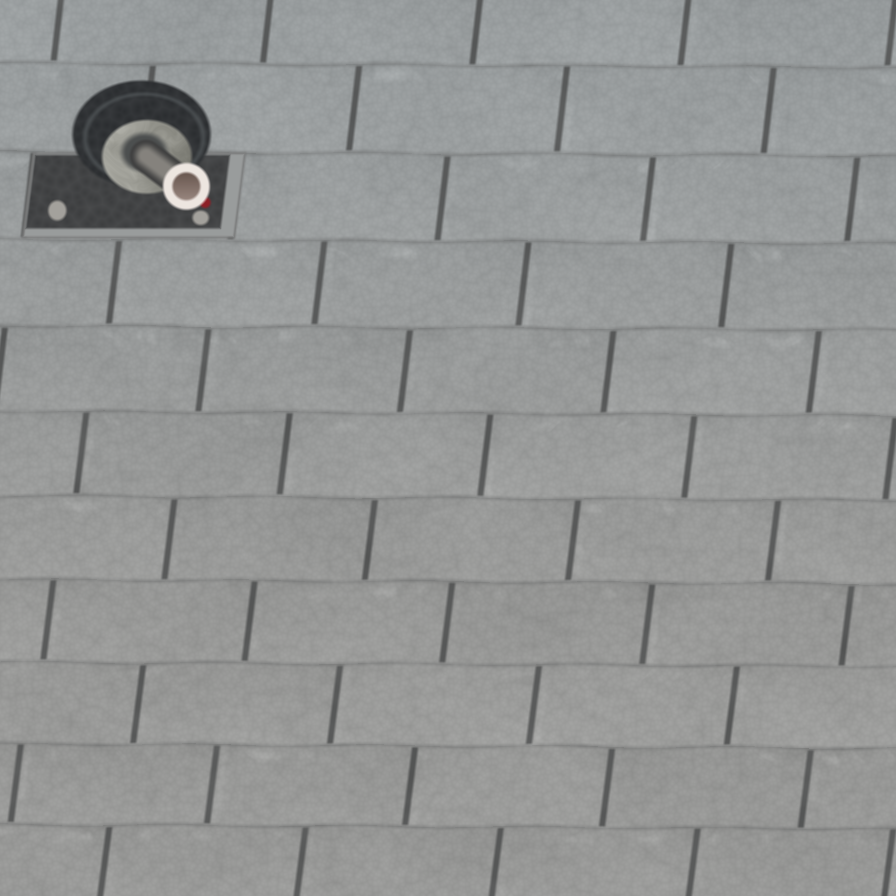
This texture is drawn by a WebGL 1 fragment shader. Its source:

```glsl
precision highp float;
uniform vec2 u_resolution;

float hash(vec2 p) {
  p = fract(p * vec2(0.1031, 0.1137));
  p += dot(p, p.yx + 33.33);
  return fract((p.x + p.y) * p.x * 7.31);
}

// Cellular noise: distance to the nearest scattered point
float cells(vec2 p) {
  vec2 base = floor(p);
  float nearest = 2.0;
  for (int j = -1; j <= 1; j++) {
    for (int i = -1; i <= 1; i++) {
      vec2 c = base + vec2(float(i), float(j));
      vec2 site = c + vec2(hash(c + 71.0), hash(c + 139.0));
      nearest = min(nearest, length(p - site));
    }
  }
  return nearest;
}

// Broad smudges from warped layered sines
float smudge(vec2 p) {
  float sum = 0.0;
  float amp = 0.5;
  for (int i = 0; i < 4; i++) {
    p += 0.7 * sin(p.yx * 1.3 + float(i) * 2.1);
    sum += amp * sin(p.x) * sin(p.y + 1.0);
    p = mat2(1.5, 1.1, -1.1, 1.5) * p;
    amp *= 0.6;
  }
  return sum;
}

float box(vec2 p, vec2 halfSize) {
  vec2 d = abs(p) - halfSize;
  return length(max(d, 0.0)) + min(max(d.x, d.y), 0.0);
}

float ellipse(vec2 p, vec2 radii) {
  return (length(p / radii) - 1.0) * min(radii.x, radii.y);
}

float capsule(vec2 p, vec2 a, vec2 b) {
  vec2 ab = b - a;
  return length(p - a - ab * clamp(dot(p - a, ab) / dot(ab, ab), 0.0, 1.0));
}

float fill(float d, float soft) {
  return 1.0 - smoothstep(-soft, soft, d);
}

vec3 shingles(vec2 p, float soft) {
  // Courses shrink slowly down the roof
  float y = p.y - 0.005 * p.x + 0.0012 * sin(p.x * 31.0 + p.y * 9.0);
  float course = (0.09935 - sqrt(0.00987 - 0.002188 * (y - 0.0703))) / 0.001094;
  float row = floor(course);
  float f = course - row;
  float width = 0.2311 - 0.00137 * row;
  float start = 0.3945 - 0.01953 * row + 0.1172 * mod(row, 2.0);
  float u = (p.x - start + 0.0117 * (f - 0.5)) / width;
  float joint = floor(u + 0.5);
  float side = (u - joint - 0.015 * (hash(vec2(joint, row) + 40.0) - 0.5)) * width;
  float seam = min(f, 1.0 - f) * 0.094;

  // Weathered surface
  float broad = smudge(p * vec2(19.0, 27.0));
  float tone = 0.016 * broad + 0.02 * (hash(vec2(floor(u), row) + 20.0) - 0.5);
  tone += 0.035 * (0.45 - cells(p * vec2(65.0, 75.0)));
  tone += 0.03 * (0.45 - cells(p * 190.0));
  tone += 0.018 * (f - 0.5);
  tone -= 0.045 * exp(-f * 5.0) * exp(-abs(side) * 32.0) * (1.0 + broad);
  tone += 0.055 * exp(-pow((f - 0.13) * 14.0, 2.0)) * smoothstep(0.1, 0.7, smudge(p * 34.0 + 8.0));
  tone += 0.03 * exp(-pow((side - 0.009) * 260.0, 2.0)) * (0.5 + broad);
  vec3 color = mix(vec3(0.597, 0.615, 0.62), vec3(0.598, 0.6, 0.594), smoothstep(0.0, 0.75, p.y)) + tone;

  // Faint course seams and dark upright joints
  float seamInk = fill(seam - 0.0013, soft + 0.0012) * (0.5 + 0.25 * smudge(p * vec2(45.0, 20.0)));
  color = mix(color, vec3(0.41, 0.415, 0.415), seamInk);
  float jointInk = fill(abs(side) - 0.0034, soft) * smoothstep(0.0, 0.004, seam);
  return mix(color, vec3(0.325, 0.33, 0.33) + 0.03 * broad, 0.93 * jointInk);
}

vec3 vent(vec3 color, vec2 p, float soft) {
  // Flashing plate, slanted like the joints
  vec2 q = vec2(p.x + 0.127 * (p.y - 0.214), p.y);
  float rim = box(q - vec2(0.15, 0.218), vec2(0.118, 0.047));
  color = mix(color, vec3(0.6, 0.61, 0.61), fill(rim, soft));
  color = mix(color, vec3(0.44), 0.7 * fill(abs(rim) - 0.001, soft));
  float grit = 0.05 * (cells(p * 90.0) - 0.45);
  color = mix(color, vec3(0.26, 0.265, 0.27) + grit, fill(box(q - vec2(0.1426, 0.214), vec2(0.1087, 0.041)), soft));
  float nails = min(ellipse(p - vec2(0.064, 0.235), vec2(0.01, 0.011)), ellipse(p - vec2(0.224, 0.243), vec2(0.009, 0.008)));
  color = mix(color, vec3(0.64, 0.63, 0.61), fill(nails, soft));

  // Rubber collar and grey cone
  vec2 c = p - vec2(0.158, 0.15);
  color = mix(color, vec3(0.19, 0.2, 0.21) + grit, fill(ellipse(c, vec2(0.077, 0.06)), soft));
  float lip = abs(ellipse(c - vec2(0.003, 0.004), vec2(0.066, 0.049))) - 0.002;
  color = mix(color, vec3(0.33, 0.35, 0.36), 0.6 * fill(lip, soft));
  vec2 k = p - vec2(0.164, 0.175);
  vec3 metal = vec3(0.59, 0.59, 0.56) - 1.8 * k.x + 0.08 * smudge(p * 60.0);
  color = mix(color, metal, fill(ellipse(k, vec2(0.05, 0.041)), soft));
  color = mix(color, vec3(0.3, 0.31, 0.31), fill(ellipse(p - vec2(0.161, 0.17), vec2(0.025, 0.021)), soft * 2.0));

  // Pipe with its open, pale end
  vec2 end = vec2(0.208, 0.208);
  float pipe = capsule(p, vec2(0.163, 0.174), end);
  color = mix(color, mix(vec3(0.25), vec3(0.52, 0.51, 0.49), fill(pipe - 0.011, 0.006)), fill(pipe - 0.018, soft));
  color = mix(color, vec3(0.55, 0.12, 0.15), fill(length(p - vec2(0.229, 0.226)) - 0.006, soft));
  float r = length(p - end);
  color = mix(color, vec3(0.93, 0.9, 0.88), fill(r - 0.026, soft));
  return mix(color, vec3(0.5, 0.43, 0.4) + 6.0 * (p.y - end.y), fill(r - 0.0155, soft));
}

void main() {
  vec2 p = gl_FragCoord.xy / u_resolution;
  p.y = 1.0 - p.y;
  float soft = max(0.0022, 1.0 / u_resolution.y);
  gl_FragColor = vec4(vent(shingles(p, soft), p, soft), 1.0);
}
```
